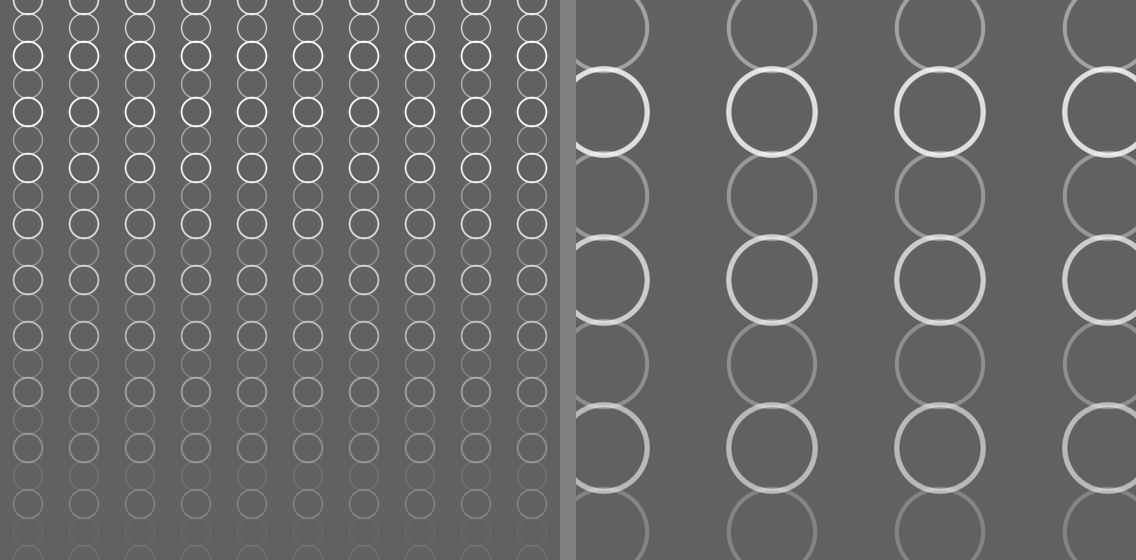
Left, the full canvas; right, a detail of the centre.
Write a WebGL 2 fragment shader that draws this pattern.

```glsl
#version 300 es
precision highp float;
// Columns of thin touching rings on grey, alternately bright and dim, fading downward.

uniform vec2 u_resolution;
out vec4 fragColor;

const float COLUMNS = 10.0;
const float ROWS = 20.0;
const float RING_RADIUS = 0.0257;
const vec3 BACKGROUND = vec3(0.38);
const vec3 RING_COLOR = vec3(1.0);

// Soft coverage of a circle outline centred on the origin
float ringMask(vec2 p, float radius, float width, float blur) {
    float edge = abs(length(p) - radius) - 0.5 * width;
    return 1.0 - smoothstep(-blur, blur, edge);
}

// 1 for even rows, 0 for odd rows
float evenRow(float row) {
    return 1.0 - mod(row, 2.0);
}

// Opacity of a row, counted from the top edge
float rowOpacity(float row) {
    float bright = min(1.0, 0.08 + 0.06 * (ROWS - row));
    float dim = 0.05 + 0.03 * (ROWS - 1.0 - row);
    float opacity = mix(dim, bright, evenRow(row));
    // The top two rows share a similar, strong tone
    return row < 1.5 ? 0.8 : opacity;
}

// Line width of a row: bright rings are slightly heavier
float rowWidth(float row) {
    return mix(0.0024, 0.0031, evenRow(row));
}

void main() {
    vec2 uv = gl_FragCoord.xy / u_resolution.y;
    float blur = max(0.75 / u_resolution.y, 0.0004);

    // Horizontal offset from the nearest column centre
    float x = (fract(uv.x * COLUMNS) - 0.5) / COLUMNS;
    float down = (1.0 - uv.y) * ROWS;
    float nearest = floor(down + 0.5);

    // Layer the neighbouring rows, whose rings overlap a little
    vec3 color = BACKGROUND;
    for (int i = -1; i <= 1; i++) {
        float row = nearest + float(i);
        if (row < 0.0 || row > ROWS) continue;
        vec2 p = vec2(x, (down - row) / ROWS);
        float mask = ringMask(p, RING_RADIUS, rowWidth(row), blur);
        color = mix(color, RING_COLOR, mask * rowOpacity(row));
    }
    fragColor = vec4(color, 1.0);
}
```
